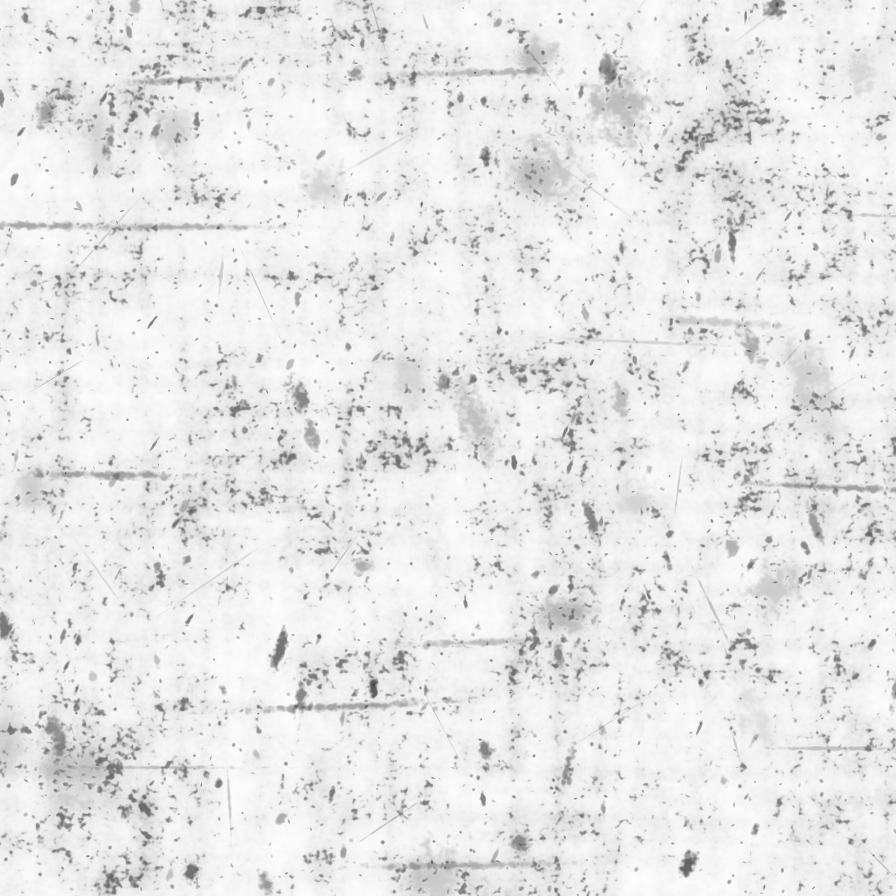
Write a WebGL 1 fragment shader that draws this texture.

```glsl
precision highp float;
// Worn pale plaster: faint haze, clustered grit, ragged chips, smudges and scratches.

uniform vec2 u_resolution;

#define HAZE 0.056        // typical darkening of the clean surface
#define HAZE_SPREAD 0.85  // contrast of the haze
#define GRIT_START 0.95   // level at which grit appears
#define GRIT_FULL 2.6     // level at which grit is darkest
#define GRIT_TONE 0.42
#define CHIP_TONE 0.62
#define SPECK_TONE 0.45
#define SMUDGE_TONE 0.24
#define SCRATCH_TONE 0.34
#define RAGGEDNESS 0.24   // how far the grain eats into edges

const float TAU = 6.28319;

float hash(vec2 p) {
    vec3 h = fract(p.xyx * vec3(0.1031, 0.1030, 0.0973));
    h += dot(h, h.yzx + 33.33);
    return fract((h.x + h.y) * h.z);
}

float cornerSlope(vec2 cell, vec2 offset) {
    float angle = TAU * hash(cell);
    return dot(vec2(cos(angle), sin(angle)), offset);
}

// Gradient noise, scaled to a spread of about one.
float noise(vec2 p) {
    vec2 i = floor(p), f = fract(p);
    vec2 w = f * f * f * (f * (f * 6.0 - 15.0) + 10.0);
    vec2 e = vec2(1.0, 0.0);
    float low = mix(cornerSlope(i, f), cornerSlope(i + e, f - e), w.x);
    float high = mix(cornerSlope(i + e.yx, f - e.yx), cornerSlope(i + e.xx, f - e.xx), w.x);
    return 4.5 * mix(low, high, w.y);
}

// Scattered ellipses, one at most per grid cell; "core" is the solid part of the radius.
float marks(vec2 p, float cells, float share, vec2 halfSize,
            float turn, float turnSpread, float core, float rag) {
    vec2 home = floor(p * cells);
    float ink = 0.0;
    for (int y = -1; y <= 1; y++) {
        for (int x = -1; x <= 1; x++) {
            vec2 cell = home + vec2(float(x), float(y));
            vec2 id = cell + cells * 7.0 + turn * 31.0;
            vec2 jitter = vec2(hash(id + 11.3), hash(id + 47.7));
            vec2 q = p - (cell + jitter) / cells;
            float angle = turn + turnSpread * (hash(id + 83.1) - 0.5);
            float c = cos(angle), s = sin(angle);
            q = vec2(c * q.x + s * q.y, c * q.y - s * q.x);
            vec2 size = halfSize * mix(vec2(0.5), vec2(1.4),
                                       vec2(hash(id + 121.9), hash(id + 163.3)));
            float radius = length(q / size) + rag;
            float strength = mix(0.35, 1.0, hash(id + 207.1)) * step(hash(id + 251.7), share);
            ink = max(ink, strength * (1.0 - smoothstep(core, 1.35, radius)));
        }
    }
    return ink;
}

void main() {
    vec2 uv = gl_FragCoord.xy / min(u_resolution.x, u_resolution.y);

    // Noise fields from broad to fine
    float cloud = noise(uv * 6.0 + 3.7);
    float patches = noise(uv * 21.0 + 19.1);
    float grain = noise(uv * vec2(74.0, 50.0) + 41.3);
    float fine = noise(uv * vec2(125.0, 150.0) + 67.9);
    float dust = noise(uv * 240.0 + 93.7);
    float upright = noise(uv * vec2(46.0, 3.0) + 131.1);
    float level = noise(uv * vec2(3.0, 58.0) + 157.3);

    // Soft haze, brushed upright and across
    float haze = 0.32 * cloud + 0.32 * patches + 0.2 * upright + 0.15 * level
               + 0.18 * grain + 0.14 * fine + 0.1 * dust;
    haze = HAZE * exp(HAZE_SPREAD * haze);

    // Grit gathers where the broad fields are high
    float grit = 0.52 * grain + 0.52 * fine + 0.28 * dust
               + 0.45 * patches + 0.3 * cloud + 0.15 * level;
    grit = GRIT_TONE * smoothstep(GRIT_START, GRIT_FULL, grit);

    // Chips and specks
    float rag = RAGGEDNESS * (grain + 0.7 * fine + 0.4 * dust);
    float chips = marks(uv, 9.0, 0.42, vec2(0.0075, 0.017), 0.0, 0.9, 0.3, rag);
    chips = max(chips, 0.85 * marks(uv, 25.0, 0.3, vec2(0.0028, 0.006), -0.15, 1.3, 0.3, rag));
    float specks = marks(uv, 60.0, 0.3, vec2(0.0018, 0.0022), 0.3, 3.0, 0.2, 0.3 * rag);

    // Smudges, broken lines across, and hairlines
    float smudges = marks(uv, 6.0, 0.45, vec2(0.03, 0.036), 0.1, 0.8, 0.0, rag);
    float lines = marks(uv, 5.0, 0.4, vec2(0.0035, 0.075), 0.25 * TAU, 0.12, 0.1, rag);
    float hairs = marks(uv, 7.0, 0.5, vec2(0.0013, 0.045), 0.05, 2.2, 0.1, 0.7 * rag);

    float light = (1.0 - haze) * (1.0 - max(grit, SPECK_TONE * specks));
    light *= (1.0 - CHIP_TONE * chips) * (1.0 - SMUDGE_TONE * smudges);
    light *= 1.0 - SCRATCH_TONE * max(lines, 0.6 * hairs);
    gl_FragColor = vec4(vec3(light), 1.0);
}
```
